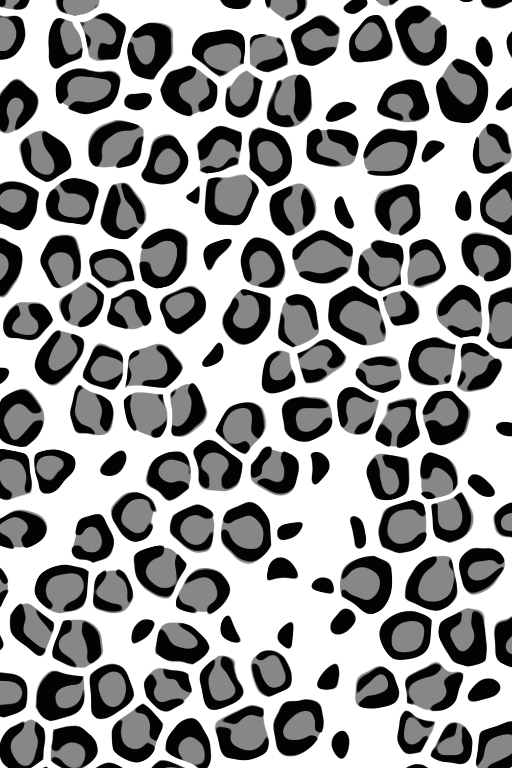
Reproduce this pattern procedurally as a WebGL 2 fragment shader.

```glsl
#version 300 es
precision highp float;

uniform vec2 u_resolution;
out vec4 fragColor;

const vec3 PAPER = vec3(1.0);
const vec3 INK = vec3(0.01);
const vec3 CORE = vec3(0.53);

const float ROWS = 14.3;          // spot rows over the canvas height
const float JITTER = 0.52;        // scatter of the spot centres
const float SMALL_SHARE = 0.22;   // share of small solid flecks
const float SMALL_SIZE = 0.2;
const vec2 SIZE_RANGE = vec2(0.41, 0.54);
const vec2 STRETCH = vec2(1.15, 0.88);
const vec2 FLECK_STRETCH = vec2(1.45, 0.78);
const float HALF_GAP = 0.065;     // half the white lane between spots
const float CORE_SHIFT = 0.045;   // misregistration of the grey layer
const float WARP = 0.16;          // wobble of the outlines
const float WARP_SCALE = 2.3;
const float MAIN_TILT = 0.8;
const float TILT_SPREAD = 2.6;
const vec2 NOTCH_SHARE = vec2(0.75, 0.35);
const float TAU = 6.2831853;

// Four random values for a grid cell
vec4 hash4(vec2 cell, uint salt) {
    uvec2 c = uvec2(ivec2(floor(cell)) + 4096);
    uvec4 v = uvec4(c, salt, c.x ^ (c.y << 8)) * 1664525u + 1013904223u;
    for (int i = 0; i < 2; i++) {
        v += v.yzwx * v.wxyz;
        v ^= v >> 16u;
    }
    return vec4(v & 65535u) / 65535.0;
}

vec2 smoothNoise(vec2 p) {
    vec2 i = floor(p), f = fract(p);
    f = f * f * f * (f * (f * 6.0 - 15.0) + 10.0);
    vec2 low = mix(hash4(i, 7u).xy, hash4(i + vec2(1, 0), 7u).xy, f.x);
    vec2 high = mix(hash4(i + vec2(0, 1), 7u).xy, hash4(i + 1.0, 7u).xy, f.x);
    return mix(low, high, f.y) - 0.5;
}

float smoothMax(float a, float b, float k) {
    float h = max(k - abs(a - b), 0.0) / k;
    return max(a, b) + h * h * k * 0.25;
}

vec2 direction(float angle) { return vec2(cos(angle), sin(angle)); }

float ellipse(vec2 p, vec2 radii) {
    float k = length(p / radii);
    return k * (k - 1.0) / max(length(p / (radii * radii)), 1e-4);
}

float capsule(vec2 p, vec2 a, vec2 b, float radius) {
    vec2 ab = b - a;
    float t = clamp(dot(p - a, ab) / dot(ab, ab), 0.0, 1.0);
    return length(p - a - ab * t) - radius;
}

// Staggered, jittered centre in xy and size in z
vec3 spotAt(vec2 cell) {
    vec4 h = hash4(cell, 1u);
    vec2 centre = cell + 0.5 + JITTER * (h.xy - 0.5);
    centre.x += 0.5 * mod(cell.y, 2.0);
    float size = h.z < SMALL_SHARE ? SMALL_SIZE : mix(SIZE_RANGE.x, SIZE_RANGE.y, h.w);
    return vec3(centre, size);
}

float power(vec2 p, vec3 spot) {
    vec2 d = p - spot.xy;
    return dot(d, d) - spot.z * spot.z;
}

// Hole in the ring, opened to the outside by notches
float ringHole(vec2 p, vec2 radii, vec2 cell) {
    vec4 h = hash4(cell, 3u), n = hash4(cell, 4u);
    vec2 centre = direction(TAU * h.x) * 0.1 * h.y;
    float hole = ellipse(p - centre, radii * mix(0.44, 0.64, h.z));
    for (int i = 0; i < 2; i++) {
        if (n[i] > NOTCH_SHARE[i]) continue;
        vec2 tip = centre + direction(TAU * (h.w + 0.4 * float(i))) * 0.8;
        float notch = capsule(p, centre, tip, mix(0.04, 0.14, n[i + 2]));
        hole = -smoothMax(-hole, -notch, 0.1);
    }
    return hole;
}

void main() {
    vec2 p = gl_FragCoord.xy / u_resolution.y * ROWS;
    float blur = 0.75 * ROWS / u_resolution.y;
    p += WARP * smoothNoise(p * WARP_SCALE);

    // Owning spot, then distance to its nearest neighbour's border
    vec2 home = floor(p), cell = home;
    float best = 1e3, border = 1e3;
    for (int k = 0; k < 25; k++) {
        vec2 c = home + vec2(k % 5, k / 5) - 2.0;
        float w = power(p, spotAt(c));
        if (w < best) { best = w; cell = c; }
    }
    vec3 spot = spotAt(cell);
    for (int k = 0; k < 25; k++) {
        vec2 c = home + vec2(k % 5, k / 5) - 2.0;
        if (c == cell) continue;
        vec3 other = spotAt(c);
        border = min(border, (power(p, other) - best) / (2.0 * distance(other.xy, spot.xy)));
    }

    // Tilted local frame
    vec4 h = hash4(cell, 2u);
    vec2 axis = direction(MAIN_TILT + TILT_SPREAD * (h.x - 0.5));
    vec2 local = mat2(axis.x, -axis.y, axis.y, axis.x) * (p - spot.xy);
    bool fleck = spot.z <= SMALL_SIZE;
    if (fleck) local.y += 2.0 * (h.y - 0.5) * local.x * local.x;
    vec2 radii = spot.z * (fleck ? FLECK_STRETCH : STRETCH);

    // Black ring over a slightly shifted grey core
    float ink = smoothMax(ellipse(local, radii), HALF_GAP - border, 0.12);
    vec3 color = PAPER;
    if (!fleck) {
        vec2 shift = CORE_SHIFT * direction(TAU * h.z);
        float core = smoothMax(ellipse(local - shift, radii * 0.98), HALF_GAP - border, 0.12);
        color = mix(CORE, color, smoothstep(-blur, blur, core));
        ink = smoothMax(ink, -ringHole(local, radii, cell), 0.08);
    }
    color = mix(INK, color, smoothstep(-blur, blur, ink));
    fragColor = vec4(color, 1.0);
}
```
